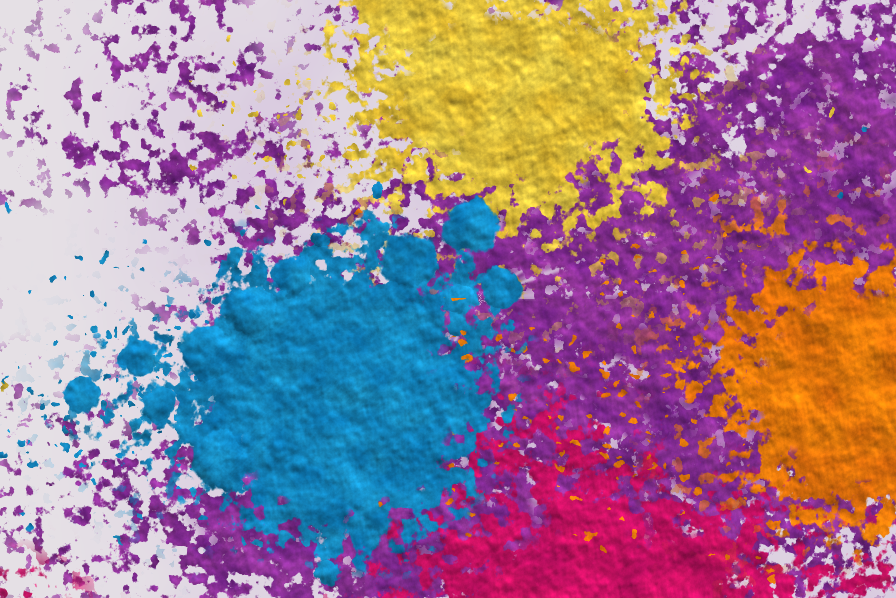
Write a Shadertoy shader that draws this texture.

```glsl
// Heaps of coloured powder on pale paper: purple, magenta, yellow, orange, blue.
// Each pigment has a soft density field that is thresholded by fractal grain,
// then layered with round crumbs and lit by the slope of the same kind of noise.

float hash(vec2 p) {
    return fract(sin(dot(p, vec2(127.1, 311.7))) * 43758.5);
}

float noise(vec2 p) {
    vec2 i = floor(p), f = fract(p);
    f = f * f * (3.0 - 2.0 * f);
    return mix(mix(hash(i), hash(i + vec2(1, 0)), f.x),
               mix(hash(i + vec2(0, 1)), hash(i + vec2(1, 1)), f.x), f.y);
}

float fbm(vec2 p) {
    float sum = 0.0, amp = 0.533;
    for (int i = 0; i < 4; i++) {
        sum += amp * noise(p);
        p = mat2(1.6, 1.2, -1.2, 1.6) * p + 7.3;
        amp *= 0.5;
    }
    return sum;
}

// Density is one half on the ellipse and falls off across the spread.
float heap(vec2 p, vec2 centre, vec2 radius, float spread) {
    return 0.5 + (1.0 - length((p - centre) / radius)) / spread;
}

float puff(vec2 p, vec2 centre, vec2 radius) {
    vec2 q = (p - centre) / radius;
    return exp(-dot(q, q));
}

// Fraction of the surface hidden by grains of the given density.
float cover(float density, vec2 p, float scale) {
    float grain = 0.5 + 2.2 * (fbm(p * scale) - 0.5);
    return smoothstep(-0.13, 0.13, density - clamp(grain, 0.13, 0.87));
}

// Round crumbs, one per jittered cell; density is the chance of each.
float crumbs(vec2 p, float scale, float density, float seed) {
    vec2 q = p * scale + seed, cell = floor(q);
    float size = mix(0.1, 0.32, hash(cell + 3.7));
    vec2 jitter = 0.35 + 0.3 * vec2(hash(cell + 11.3), hash(cell + 23.9));
    float edge = size - length(fract(q) - jitter);
    return smoothstep(-0.05, 0.05, edge) * step(hash(cell), density);
}

// Large blue lumps: x = coverage, y = light on their domes.
vec2 lumps(vec2 p) {
    vec3 balls[14] = vec3[14](
        vec3(0.79, 0.622, 0.046), vec3(0.685, 0.565, 0.045), vec3(0.84, 0.52, 0.036),
        vec3(0.137, 0.34, 0.031), vec3(0.23, 0.402, 0.032), vec3(0.49, 0.54, 0.034),
        vec3(0.35, 0.41, 0.048), vec3(0.265, 0.325, 0.03), vec3(0.37, 0.23, 0.05),
        vec3(0.635, 0.682, 0.011), vec3(0.535, 0.6, 0.016), vec3(0.77, 0.5, 0.024),
        vec3(0.55, 0.043, 0.019), vec3(0.42, 0.48, 0.042));
    vec2 found = vec2(0);
    for (int i = 0; i < 14; i++) {
        vec2 q = (p - balls[i].xy) / balls[i].z;
        float mask = smoothstep(0.07, -0.07, length(q) - 1.0);
        found = mix(found, vec2(1.0, dot(q, vec2(0.25, 0.6))), mask);
    }
    return found;
}

void mainImage(out vec4 fragColor, in vec2 fragCoord) {
    vec2 p = fragCoord / iResolution.y;
    p.x *= 1.5 * iResolution.y / iResolution.x;

    // Ragged outlines and streaks flung outward from the middle
    vec2 w = p + 0.11 * (vec2(fbm(p * 13.0), fbm(p * 13.0 + 40.0)) - 0.5);
    vec2 rough = p + 0.026 * (vec2(fbm(p * 50.0), fbm(p * 50.0 + 60.0)) - 0.5);
    vec2 ray = p - vec2(0.8, 0.5);
    float streak = noise(vec2(atan(ray.y, -ray.x) * 14.0, length(ray) * 10.0)) - 0.5;

    // Surface light, from fine grain and broad folds
    vec2 light = vec2(0.003, 0.007);
    float fine = fbm(p * 75.0) - fbm((p + light) * 75.0);
    float broad = fbm(p * 19.0 + 9.0) - fbm((p + 2.0 * light) * 19.0 + 9.0);
    float shade = 0.98 + 0.5 * fine + 0.6 * broad;

    // Paper with a faint violet dusting
    vec3 col = mix(vec3(0.9, 0.88, 0.9), vec3(0.82, 0.74, 0.86), fbm(p * 5.0) * smoothstep(0.0, 0.6, p.x));

    // Purple: main body, upper right, lower fringe, loose spray on the left
    float body = max(heap(w, vec2(1.12, 0.44), vec2(0.52, 0.42), 0.8),
                     heap(w, vec2(1.48, 0.73), vec2(0.42, 0.23), 1.2));
    body = max(body, heap(w, vec2(0.72, 0.13), vec2(0.47, 0.18), 1.0));
    float spray = 0.13 + 0.3 * puff(p, vec2(0.27, 0.72), vec2(0.18, 0.07))
        + 0.14 * puff(p, vec2(0.27, 0.93), vec2(0.2, 0.08))
        + 0.25 * puff(p, vec2(0.22, 0.14), vec2(0.22, 0.13))
        + 0.35 * puff(p, vec2(0.5, 0.62), vec2(0.13, 0.13))
        + 0.28 * puff(p, vec2(1.25, 0.95), vec2(0.3, 0.2))
        - 0.15 * puff(p, vec2(0.06, 0.56), vec2(0.17, 0.11));
    float purple = cover(min(max(body, spray), 0.9) + 0.25 * streak, p, 62.0);
    vec3 violet = mix(vec3(0.37, 0.1, 0.47), vec3(0.67, 0.26, 0.67), fbm(p * 36.0 + 5.0));
    col = mix(col, violet * shade, purple);

    // Magenta along the bottom, with a wisp rising through the purple
    float rose = max(heap(w, vec2(1.02, 0.0), vec2(0.34, 0.18), 1.0),
                     0.5 * puff(w, vec2(0.9, 0.23), vec2(0.14, 0.13)));
    rose = max(rose, 0.4 * puff(p, vec2(1.36, 0.05), vec2(0.18, 0.1)));
    rose = max(rose, 0.25 * puff(p, vec2(0.04, 0.02), vec2(0.12, 0.06)));
    vec3 pink = mix(vec3(0.66, 0.05, 0.35), vec3(0.88, 0.08, 0.41), fbm(p * 30.0 + 8.0));
    col = mix(col, pink * shade, cover(rose, p + 3.1, 48.0));

    // Yellow at the top centre
    float sun = max(heap(w, vec2(0.87, 0.84), vec2(0.26, 0.21), 0.8),
                    0.36 * puff(w, vec2(0.88, 0.76), vec2(0.34, 0.25)));
    sun = max(sun, heap(w, vec2(0.69, 0.97), vec2(0.12, 0.07), 1.1));
    float yellow = max(cover(sun, p + 5.7, 52.0),
        crumbs(rough, 55.0, 0.3 * puff(p, vec2(0.52, 0.79), vec2(0.18, 0.1)), 2.0));
    col = mix(col, mix(vec3(0.79, 0.63, 0.14), vec3(0.95, 0.86, 0.32), fbm(p * 24.0)) * shade, yellow);

    // Orange on the right, crumbling toward the middle
    float fire = max(heap(w, vec2(1.46, 0.35), vec2(0.24, 0.22), 0.7),
                     0.44 * puff(w, vec2(1.33, 0.4), vec2(0.21, 0.26)));
    float orange = max(cover(fire, p + 8.3, 46.0),
        crumbs(rough * vec2(0.75, 1.0), 52.0, 0.4 * puff(p, vec2(1.08, 0.34), vec2(0.32, 0.22)), 5.0));
    col = mix(col, mix(vec3(0.8, 0.37, 0.05), vec3(0.97, 0.56, 0.05), fbm(p * 18.0)) * shade, orange);

    // Blue heap, its fringe, and rounded lumps
    float sea = max(heap(w, vec2(0.56, 0.34), vec2(0.26, 0.25), 0.55),
                    heap(w, vec2(0.64, 0.46), vec2(0.18, 0.11), 0.9));
    sea = max(sea, 0.45 * puff(w, vec2(0.33, 0.33), vec2(0.2, 0.17)));
    float fringe = 0.5 * puff(p, vec2(0.28, 0.33), vec2(0.25, 0.18));
    float blue = max(cover(sea, p + 12.9, 48.0), crumbs(rough, 48.0, fringe, 9.0));
    vec3 azure = mix(vec3(0.03, 0.4, 0.62), vec3(0.12, 0.61, 0.81), fbm(p * 30.0 + 2.0));
    col = mix(col, azure * shade, blue);
    vec2 lump = lumps(rough);
    col = mix(col, azure * (shade + 0.3 * lump.y), lump.x);

    // A few orange flecks on the blue edge
    float fleck = crumbs(rough * vec2(0.6, 1.0), 46.0, 0.5 * puff(p, vec2(0.76, 0.455), vec2(0.08, 0.035)), 14.0);
    col = mix(col, vec3(0.93, 0.5, 0.05) * shade, fleck);

    fragColor = vec4(clamp(col, 0.0, 1.0), 1.0);
}
```
